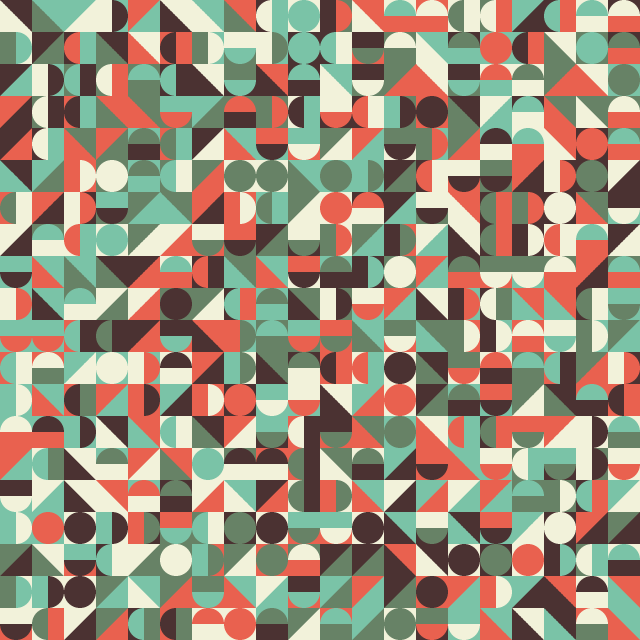
Reproduce this pattern procedurally as a three.js fragment shader.

```glsl
// Geometric mosaic: a square grid of tiles, each a disc, a half disc beside
// a plain half, or a diagonal split, in five flat colours. A hash per tile
// picks shape, quarter turn and colours; supersampling smooths every edge.

#define TILES 20.0
#define DISC_SHARE 0.12
#define HALF_DISC_SHARE 0.43
#define SEED 7.0
#define SAMPLES 4
#define GREEN vec3(0.405, 0.510, 0.400)
#define CREAM vec3(0.950, 0.950, 0.855)
#define CORAL vec3(0.914, 0.380, 0.310)
#define TEAL  vec3(0.480, 0.765, 0.655)
#define BROWN vec3(0.295, 0.197, 0.195)

varying vec2 vUv;

// Random value in 0..1 for a tile; salt selects independent values.
float hash(vec2 tile, float salt) {
  vec3 p = fract(vec3(tile, salt + SEED) * vec3(0.1031, 0.1030, 0.0973));
  p += dot(p, p.yzx + 33.33);
  return fract((p.x + p.y) * p.z);
}

vec3 palette(float index) {
  float i = mod(index, 5.0);
  if (i < 0.5) return GREEN;
  if (i < 1.5) return CREAM;
  if (i < 2.5) return CORAL;
  if (i < 3.5) return TEAL;
  return BROWN;
}

// Turn a point about the tile centre by 0 to 3 quarter turns.
vec2 quarterTurn(vec2 q, float turns) {
  if (mod(turns, 2.0) > 0.5) q = vec2(-q.y, q.x);
  return turns > 1.5 ? -q : q;
}

vec3 mosaic(vec2 p) {
  vec2 tile = floor(p);
  vec2 q = quarterTurn(fract(p) - 0.5, floor(hash(tile, 1.0) * 4.0));

  // Ground and plain half always differ from the figure colour.
  float figureIndex = floor(hash(tile, 2.0) * 5.0);
  vec3 figure = palette(figureIndex);
  vec3 ground = palette(figureIndex + 1.0 + floor(hash(tile, 3.0) * 4.0));
  vec3 plain = palette(figureIndex + 1.0 + floor(hash(tile, 4.0) * 4.0));

  float kind = hash(tile, 5.0);
  vec3 disc = length(q) < 0.5 ? figure : ground;
  if (kind < DISC_SHARE) return disc;
  if (kind < DISC_SHARE + HALF_DISC_SHARE) return q.y > 0.0 ? disc : plain;
  return q.x + q.y > 0.0 ? figure : ground;
}

void main() {
  vec2 p = vUv * TILES;
  vec2 stepX = dFdx(p);
  vec2 stepY = dFdy(p);

  // Average a regular grid of samples over the pixel footprint.
  vec3 sum = vec3(0.0);
  for (int j = 0; j < SAMPLES; j++) {
    for (int i = 0; i < SAMPLES; i++) {
      vec2 offset = (vec2(float(i), float(j)) + 0.5) / float(SAMPLES) - 0.5;
      sum += mosaic(p + offset.x * stepX + offset.y * stepY);
    }
  }
  gl_FragColor = vec4(sum / float(SAMPLES * SAMPLES), 1.0);
}
```
